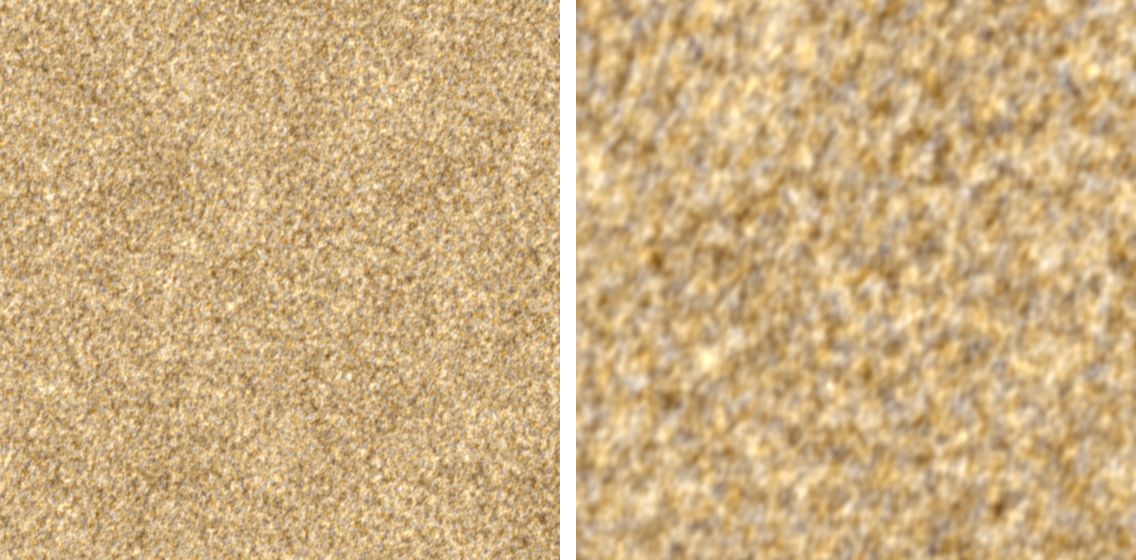
Left, the full canvas; right, a detail of the centre.
Give the GLSL for this texture, as a WebGL 1 fragment shader.

```glsl
precision highp float;
uniform vec2 u_resolution;

#define GRAIN_SCALE 80.0
#define GRAIN_STRETCH 1.3
#define GRAIN_CONTRAST 1.28
#define BRIGHTNESS 0.59
#define TINT_SCALE 85.0
#define TINT_STRENGTH 1.0
#define DARK_SAND vec3(0.67, 0.54, 0.36)
#define LIGHT_SAND vec3(0.89, 0.78, 0.60)
#define WARM_SHIFT vec3(0.09, 0.01, -0.17)

vec2 hash22(vec2 p) {
  vec3 q = fract(p.xyx * vec3(0.1031, 0.1030, 0.0973));
  q += dot(q, q.yzx + 33.33);
  return fract((q.xx + q.yz) * q.zy);
}

// Dot product of a random lattice gradient with the offset to its corner
float cornerSlope(vec2 cell, vec2 local, vec2 corner) {
  return dot(hash22(cell + corner) * 2.0 - 1.0, local - corner);
}

float gradientNoise(vec2 p) {
  vec2 cell = floor(p);
  vec2 f = fract(p);
  vec2 w = f * f * f * (f * (f * 6.0 - 15.0) + 10.0);
  float low = mix(cornerSlope(cell, f, vec2(0.0, 0.0)),
                  cornerSlope(cell, f, vec2(1.0, 0.0)), w.x);
  float high = mix(cornerSlope(cell, f, vec2(0.0, 1.0)),
                   cornerSlope(cell, f, vec2(1.0, 1.0)), w.x);
  return mix(low, high, w.y);
}

vec2 rotate(vec2 p, float angle) {
  float c = cos(angle), s = sin(angle);
  return vec2(c * p.x - s * p.y, s * p.x + c * p.y);
}

// Grains of three sizes, each layer turned to hide the lattice
float grains(vec2 p) {
  float sum = 0.0;
  float scale = GRAIN_SCALE;
  float weight = 1.0;
  for (int i = 0; i < 3; i++) {
    float layer = float(i);
    sum += weight * gradientNoise(rotate(p, 0.6 + layer * 1.1) * scale + 37.0 * layer + 11.0);
    scale *= 1.6;
    weight *= 0.8;
  }
  return sum;
}

// Broad, faint undulations of the surface
float patches(vec2 p) {
  return 0.35 * gradientNoise(rotate(p, 0.9) * 7.0 + 53.0)
       + 0.50 * gradientNoise(rotate(p, 0.4) * 27.0 + 91.0);
}

void main() {
  vec2 uv = gl_FragCoord.xy / min(u_resolution.x, u_resolution.y);

  // Grains lean steeply up to the right
  vec2 p = rotate(uv, 0.4);
  p.y /= GRAIN_STRETCH;

  float tone = BRIGHTNESS + GRAIN_CONTRAST * (grains(p) + patches(uv));
  float tint = gradientNoise(rotate(p, 1.9) * TINT_SCALE + 171.0)
             + 0.6 * gradientNoise(rotate(p, 0.8) * TINT_SCALE * 1.7 + 233.0);

  vec3 color = mix(DARK_SAND, LIGHT_SAND, tone) + TINT_STRENGTH * tint * WARM_SHIFT;
  gl_FragColor = vec4(clamp(color, 0.0, 1.0), 1.0);
}
```
